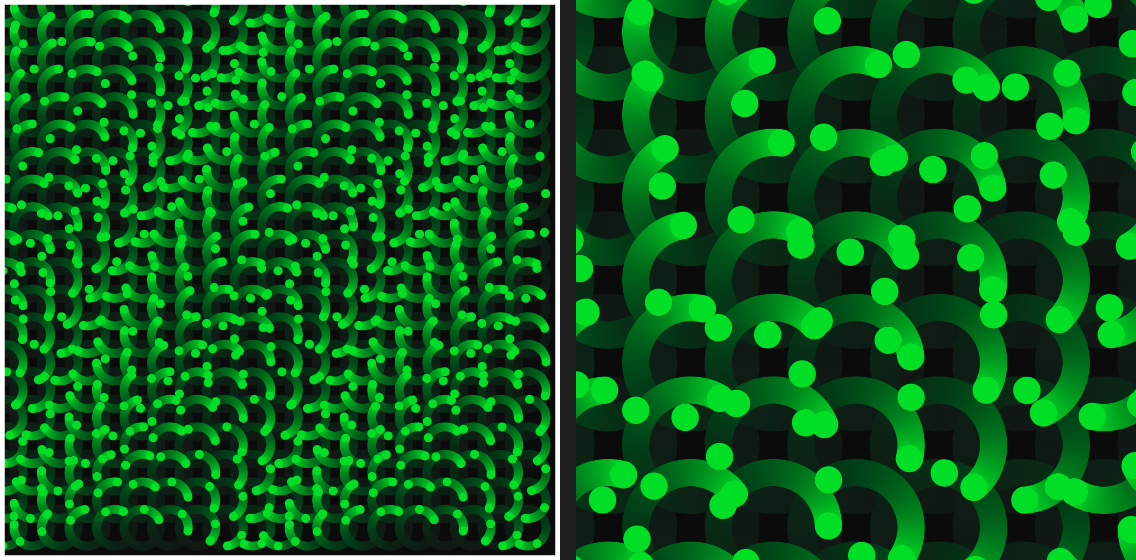
Left: the whole. Right: its middle third, enlarged.
Write a Shadertoy shader that draws this pattern.

```glsl
// A 20 by 20 grid of overlapping orbits, each with a fading green trail and one loose bead.
// Each pixel visits the nearby grid cells and keeps the brightest glow; the phase of each
// orbit advances by a fixed angle per column and row, which makes the diagonal waves.

const float TAU = 6.2831853;
const float ORBIT = 0.667;  // orbit radius, in cells
const float BEAD = 0.167;   // bead radius, half the trail width

// Antialiased fill of a signed distance
float fill(float dist, float pixel) {
    return clamp(0.5 - dist / pixel, 0.0, 1.0);
}

// Bead placed on an orbit at the given angle
float bead(vec2 offset, float angle, float pixel) {
    return fill(length(offset - ORBIT * vec2(cos(angle), sin(angle))) - BEAD, pixel);
}

// Glow of the trail, its round head and the loose bead of one cell
float cellGlow(vec2 offset, vec2 cell, float track, float pixel) {
    float headAngle = radians(dot(cell, vec2(36.0, 20.0)) + 134.0);
    float beadAngle = radians(dot(cell, vec2(36.0)) + 132.0);
    float lag = mod(headAngle - atan(offset.y, offset.x), TAU);
    float glow = track * exp(-lag / 1.4);
    glow = max(glow, bead(offset, headAngle, pixel));
    return max(glow, bead(offset, beadAngle, pixel));
}

void mainImage(out vec4 fragColor, in vec2 fragCoord) {
    // Grid units, with rows counted downwards from the top left
    float side = min(iResolution.x, iResolution.y);
    float pixel = 1.0 / (0.04915 * side);
    vec2 p = (fragCoord - 0.5 * iResolution.xy) * vec2(1.0, -1.0) * pixel + 10.0;

    // Brightest glow and faint track over the neighbouring orbits
    float glow = 0.0;
    float track = 0.0;
    for (int y = -1; y <= 1; y++) {
        for (int x = -1; x <= 1; x++) {
            vec2 cell = floor(p + 0.5) + vec2(x, y);
            if (min(cell.x, cell.y) < 0.0 || max(cell.x, cell.y) > 19.0) continue;
            vec2 offset = p - cell;
            float ring = fill(abs(length(offset) - ORBIT) - BEAD, pixel);
            track = max(track, ring);
            glow = max(glow, cellGlow(offset, cell, ring, pixel));
        }
    }

    // Green fades into a grey residue on the tracks, near black between them
    float green = 0.08 + 0.79 * glow;
    vec3 trailColor = vec3(max(0.1 - 0.4 * green, 0.0), green, 0.07 + 0.085 * green);
    vec3 color = mix(vec3(0.045), trailColor, track);

    // White margin
    vec2 fromCentre = abs(p - 10.0);
    float panel = fill(max(fromCentre.x, fromCentre.y) - 10.0, pixel);
    fragColor = vec4(mix(vec3(1.0), color, panel), 1.0);
}
```
